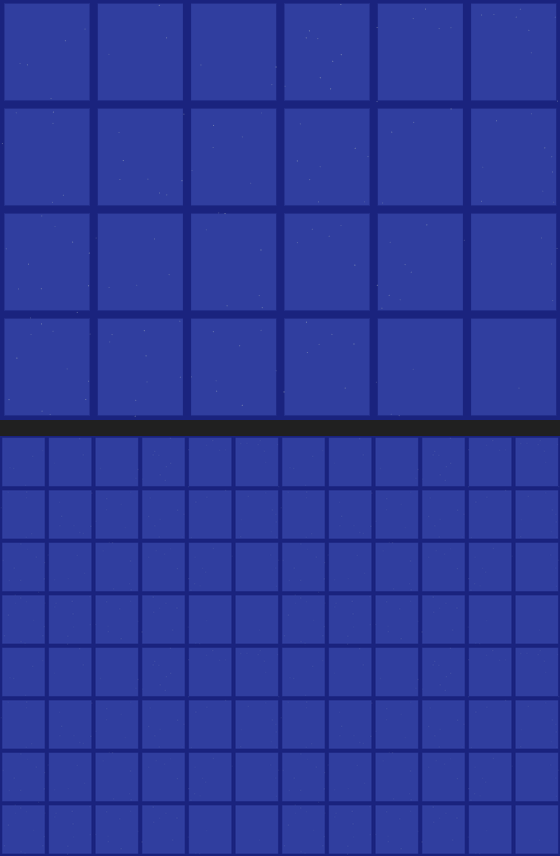
Top, the tile; bottom, the same tile 2 across and 2 down.
Reproduce this pattern procedurally as a Shadertoy shader.

```glsl
// Draws a wall of plain blue tiles with dark joints and a few faint pale specks.

const vec2  TILE_COUNT    = vec2(6.0, 4.0);       // repeats across and down
const float JOINT_WIDTH   = 0.0196;               // in canvas heights
const vec2  TILE_SHIFT    = vec2(0.0008, 0.0012); // in canvas heights
const vec3  TILE_COLOR    = vec3(0.188, 0.245, 0.622);
const vec3  JOINT_COLOR   = vec3(0.102, 0.138, 0.495);
const vec3  SPECK_COLOR   = vec3(0.62, 0.66, 0.74);
const vec2  SPECK_GRID    = vec2(48.0, 36.0);     // one possible speck per cell
const float SPECK_CHANCE  = 0.085;
const float SPECK_RADIUS  = 0.0012;               // in canvas heights
const float SPECK_OPACITY = 0.6;

vec3 hash3(vec2 cell) {
    vec3 p = fract(cell.xyx * vec3(0.1031, 0.1030, 0.0973));
    p += dot(p, p.yxz + 33.33);
    return fract((p.xxy + p.yzz) * p.zyx);
}

// Signed distance to an axis-aligned box centred on zero.
float boxDistance(vec2 p, vec2 halfSize) {
    vec2 d = abs(p) - halfSize;
    return length(max(d, 0.0)) + min(max(d.x, d.y), 0.0);
}

// Antialiased coverage of a shape from its signed distance.
float coverage(float dist, float pixel) {
    return clamp(0.5 - dist / pixel, 0.0, 1.0);
}

float tileMask(vec2 pos, vec2 canvas, float pixel) {
    vec2 cellSize = canvas / TILE_COUNT;
    vec2 local = (fract((pos - TILE_SHIFT) / cellSize) - 0.5) * cellSize;
    return coverage(boxDistance(local, 0.5 * (cellSize - JOINT_WIDTH)), pixel);
}

// Cellular specks: each stays inside its cell, and cell ids wrap.
float speckMask(vec2 pos, vec2 canvas, float pixel) {
    vec2 cellSize = canvas / SPECK_GRID;
    vec2 grid = pos / cellSize;
    vec2 id = mod(floor(grid), SPECK_GRID);
    vec3 place = hash3(id + 7.0);
    vec3 trait = hash3(id + 91.0);
    vec2 offset = (fract(grid) - mix(vec2(0.2), vec2(0.8), place.xy)) * cellSize;
    float dotMask = coverage(length(offset) - SPECK_RADIUS, pixel);
    return dotMask * step(trait.x, SPECK_CHANCE) * mix(0.35, 1.0, trait.y);
}

void mainImage(out vec4 fragColor, in vec2 fragCoord) {
    float pixel = 1.0 / iResolution.y;
    vec2 pos = fragCoord * pixel;
    vec2 canvas = iResolution.xy * pixel;

    vec3 color = mix(JOINT_COLOR, TILE_COLOR, tileMask(pos, canvas, pixel));
    color = mix(color, SPECK_COLOR, SPECK_OPACITY * speckMask(pos, canvas, pixel));
    fragColor = vec4(color, 1.0);
}
```
